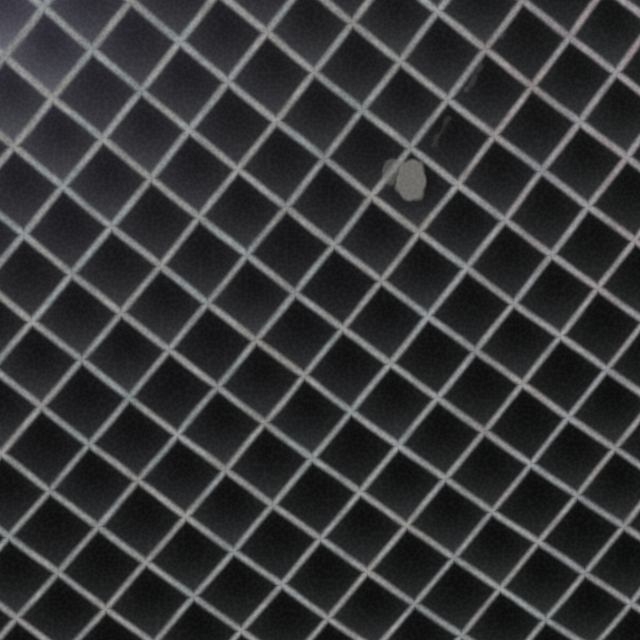
Write a WebGL 2 fragment shader that draws this pattern.

```glsl
#version 300 es
precision highp float;
// Draws a slanted, gently bowed pale wire grid over dark hazy cells, with a chip and scuffs.

uniform vec2 u_resolution;
out vec4 fragColor;

const vec3 DARK = vec3(0.052, 0.054, 0.053);
const vec3 HAZE = vec3(0.25, 0.255, 0.26);
const vec3 WIRE = vec3(0.545, 0.553, 0.552);
const vec3 CHIP = vec3(0.47, 0.465, 0.45);

vec2 hash2(vec2 p) {
    vec3 h = fract(p.xyx * vec3(0.1031, 0.1030, 0.0973));
    h += dot(h, h.yzx + 33.33);
    return fract((h.xx + h.yz) * h.zy);
}

// Distance to the nearest scattered point
float cellular(vec2 p) {
    vec2 base = floor(p);
    float nearest = 2.0;
    for (int y = -1; y <= 1; y++) {
        for (int x = -1; x <= 1; x++) {
            vec2 cell = base + vec2(x, y);
            nearest = min(nearest, length(cell + hash2(cell) - p));
        }
    }
    return nearest;
}

// Smooth drifting value in -1..1
float layeredSines(vec2 p) {
    return 0.5 * sin(p.x + 1.7 * sin(p.y * 0.8))
         + 0.3 * sin(p.y * 1.9 + p.x * 0.7)
         + 0.2 * sin(p.x * 3.1 - p.y * 2.3);
}

// Invert the bowed lattice: whole numbers fall on the wires
vec2 latticeCoord(vec2 uv) {
    const vec2 ORIGIN = vec2(0.461, 0.543);
    const mat2 STEPS = mat2(0.0746, -0.0572, 0.0605, 0.0746);
    const vec2 BOW_I = vec2(-0.00019, 0.00071);
    const vec2 BOW_J = vec2(-0.00022, 0.00026);
    const vec2 TWIST = vec2(-0.00013, -0.0002);
    mat2 toLattice = inverse(STEPS);
    vec2 offset = uv - ORIGIN;
    vec2 q = toLattice * offset;
    for (int k = 0; k < 5; k++) {
        vec2 bend = BOW_I * q.x * q.x + BOW_J * q.y * q.y + TWIST * q.x * q.y;
        q = toLattice * (offset - bend);
    }
    return q;
}

// Soft-sided wire profile
float wireMask(float dist, float halfWidth) {
    return 1.0 - smoothstep(halfWidth - 0.045, halfWidth + 0.045, dist);
}

float segmentDistance(vec2 p, vec2 a, vec2 b) {
    vec2 ab = b - a;
    return length(p - a - ab * clamp(dot(p - a, ab) / dot(ab, ab), 0.0, 1.0));
}

float blob(vec2 p, vec2 center, vec2 radii, float rough) {
    float r = length((p - center) / radii) + rough;
    return 1.0 - smoothstep(0.8, 1.1, r);
}

// Dark interior, brighter toward the lower edges of each cell
vec3 cellColor(vec2 q, vec2 uv, float grain) {
    vec2 f = fract(q);
    float lowerGlow = smoothstep(0.35, 1.0, f.x) * 0.4 + smoothstep(0.75, 0.0, f.y) * 0.6;
    float variation = 0.75 + 0.5 * hash2(floor(q)).x;
    float corner = exp(-3.0 * length(uv - vec2(0.0, 1.0)));
    float upper = smoothstep(0.35, 1.0, uv.y) * 0.1;
    float haze = lowerGlow * variation * (0.5 + 0.4 * corner) + 0.55 * corner + upper;
    vec3 lilac = vec3(0.03, 0.02, 0.06) * corner;
    return mix(DARK, HAZE, haze) + lilac + (grain - 0.45) * 0.045;
}

vec3 wireColor(vec2 uv, float grain) {
    float drift = layeredSines(uv * 34.0);
    vec3 tint = vec3(0.018, -0.002, -0.014) * drift;
    tint += vec3(0.025, -0.01, 0.005) * smoothstep(0.55, 1.0, uv.x) * uv.y;
    return WIRE + tint + 0.05 * layeredSines(uv * 60.0 + 4.0) + (grain - 0.45) * 0.1;
}

void main() {
    vec2 uv = gl_FragCoord.xy / u_resolution;
    float grain = cellular(uv * 150.0);
    vec2 q = latticeCoord(uv);
    q += 0.012 * vec2(layeredSines(uv * 23.0), layeredSines(uv.yx * 21.0 + 2.0));

    vec3 color = cellColor(q, uv, grain);

    // Faint scuffs running up from the chip
    float scuff = 0.0;
    for (int k = 0; k < 3; k++) {
        vec2 start = vec2(0.678, 0.775) + vec2(0.052, 0.085) * float(k);
        float d = segmentDistance(uv, start, start + vec2(0.022, 0.04));
        scuff += 1.0 - smoothstep(0.002, 0.011, d + 0.007 * cellular(uv * 70.0));
    }
    color = mix(color, CHIP, 0.28 * min(scuff, 1.0));

    // Wires with a dim halo, slightly thicker toward the top
    vec2 dist = abs(q - round(q));
    float halfWidth = 0.053 + 0.007 * uv.y + 0.004 * layeredSines(uv * 45.0);
    float wires = max(wireMask(dist.x, halfWidth - 0.004), wireMask(dist.y, halfWidth));
    float halo = exp(-min(dist.x, dist.y) * 14.0);
    color += 0.1 * halo * (1.0 - wires);
    color = mix(color, wireColor(uv, grain), wires);

    // Pale chip with a smaller flake beside it
    float rough = 0.3 * (cellular(uv * 40.0) - 0.4);
    float chip = blob(uv, vec2(0.642, 0.718), vec2(0.026, 0.034), rough);
    float flake = blob(uv, vec2(0.611, 0.732), vec2(0.014, 0.022), rough);
    color = mix(color, CHIP * (0.95 + 0.12 * grain), max(chip * 0.9, flake * 0.55));

    fragColor = vec4(clamp(color, 0.0, 1.0), 1.0);
}
```
